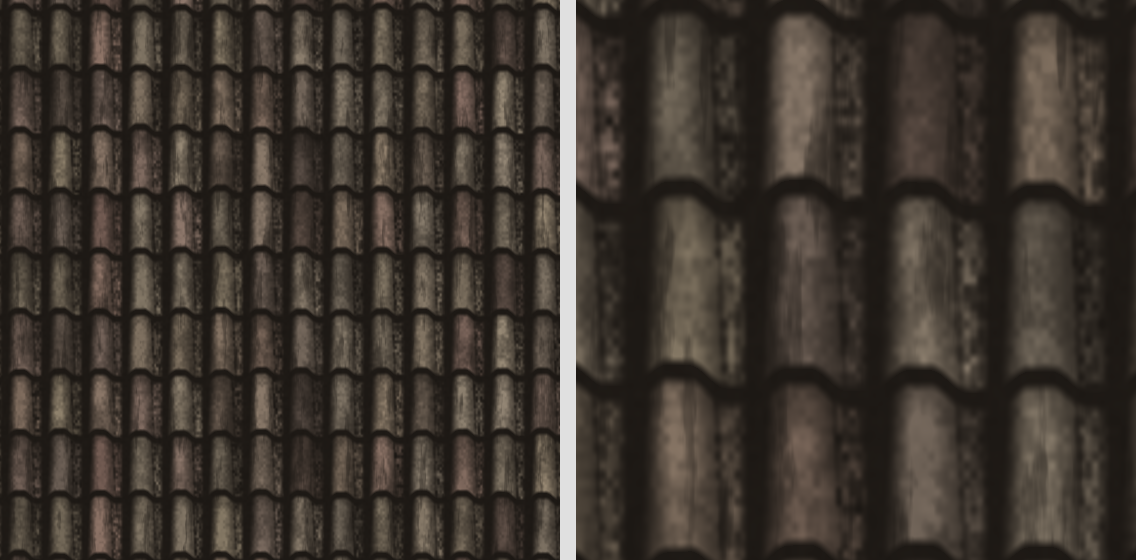
Left, the full canvas; right, a detail of the centre.
Write a Shadertoy shader that draws this texture.

```glsl
// Weathered clay roof: overlapping rows of barrel tiles with speckled pans between them.

const vec2 TILE_COUNT = vec2(13.92, 9.2);
const float ROW_CYCLE = 4.0;
const vec3 SHADOW = vec3(0.115, 0.098, 0.082);
const vec3 OLIVE_CLAY = vec3(0.47, 0.425, 0.355);
const vec3 RED_CLAY = vec3(0.43, 0.345, 0.31);
const vec3 GREY_CLAY = vec3(0.42, 0.385, 0.35);

float hash(vec2 p) {
    vec3 h = fract(vec3(p.xyx) * 0.1031);
    h += dot(h, h.yzx + 33.33);
    return fract((h.x + h.y) * h.z);
}

float noise(vec2 p) {
    vec2 cell = floor(p);
    vec2 w = fract(p);
    w = w * w * (3.0 - 2.0 * w);
    float low = mix(hash(cell), hash(cell + vec2(1, 0)), w.x);
    float high = mix(hash(cell + vec2(0, 1)), hash(cell + vec2(1, 1)), w.x);
    return mix(low, high, w.y);
}

float fbm(vec2 p) {
    float sum = 0.0;
    float weight = 0.5;
    for (int i = 0; i < 4; i++) {
        sum += weight * noise(p);
        p = p * 2.03 + 17.1;
        weight *= 0.5;
    }
    return sum / 0.9375;
}

// Height of the curved lower lip across one tile.
float lipArch(float x) {
    return 0.12 * smoothstep(0.0, 0.32, x) * (1.0 - smoothstep(0.5, 0.8, x));
}

// Clay tint and brightness of one tile.
vec3 clayColor(vec2 id) {
    vec3 clay = mix(OLIVE_CLAY, RED_CLAY, smoothstep(0.35, 0.95, hash(id + 3.7)));
    clay = mix(clay, GREY_CLAY, 0.6 * hash(id + 19.3));
    return clay * mix(0.84, 1.12, hash(id + 41.9));
}

// Light over the barrel, its left gutter and the flat pan on its right.
float tileLight(vec2 q, vec2 id, float grain) {
    float center = 0.42 + 0.05 * (hash(id + 7.1) - 0.5);
    float halfWidth = mix(0.32, 0.26, q.y) + 0.03 * (hash(id + 11.3) - 0.5);
    float t = (q.x - center) / halfWidth;
    float barrel = smoothstep(-1.1, -0.2, t) * (1.0 - 0.5 * smoothstep(0.1, 1.0, t));
    barrel += 0.13 * exp(-10.0 * t * t) * hash(id + 29.0);
    float pan = mix(0.3, 0.65, hash(id + 53.0)) + 0.9 * (grain - 0.5);
    pan *= 1.0 - 0.3 * q.y;
    pan *= 1.0 - smoothstep(0.86, 1.0, q.x);
    float creaseOffset = (t - 1.08) / 0.12;
    float crease = exp(-creaseOffset * creaseOffset);
    float light = mix(barrel, pan, smoothstep(0.9, 1.12, t));
    return light * (1.0 - 0.45 * crease);
}

// Dark seam under each lip with a soft shadow on the row below.
float seamLight(float y) {
    float lip = smoothstep(-0.01, 0.06, y);
    float seam = 1.0 - smoothstep(0.87, 0.95, y);
    float softShadow = 1.0 - 0.3 * smoothstep(0.65, 0.92, y);
    return lip * seam * softShadow;
}

void mainImage(out vec4 fragColor, in vec2 fragCoord) {
    vec2 uv = fragCoord / iResolution.xy;

    // Tile grid with slightly uneven courses
    vec2 grid = uv * TILE_COUNT - vec2(0.08, 0.0);
    float column = floor(grid.x);
    float x = fract(grid.x);
    grid.y += 0.07 * (noise(vec2(grid.x * 0.6, floor(grid.y + 0.5) * 5.3)) - 0.5);
    float course = grid.y - lipArch(x);
    float row = floor(course);
    vec2 q = vec2(x, course - row);
    vec2 id = vec2(column + 2.0, mod(row + ROW_CYCLE, ROW_CYCLE));

    // Surface grain, broad stains and vertical runoff
    float grain = noise(uv * vec2(235.0, 190.0)) * 0.6 + noise(uv * 118.0 + 9.0) * 0.4;
    float stain = fbm(uv * vec2(24.0, 16.0) + 5.0);
    float runoff = fbm(uv * vec2(95.0, 14.0) + 31.0);

    float light = tileLight(q, id, grain);
    light *= mix(0.72, 1.12, smoothstep(0.25, 0.65, stain));
    light *= 1.0 - 0.4 * smoothstep(0.55, 0.78, runoff);
    light *= 0.82 + 0.36 * grain;

    // Occasional soot-darkened tiles
    light *= 1.0 - 0.35 * smoothstep(0.88, 0.96, hash(id + 67.0));
    light *= seamLight(q.y);

    vec3 color = mix(SHADOW, clayColor(id), clamp(light, 0.0, 1.15));
    color *= 0.93 + 0.14 * grain;
    fragColor = vec4(color, 1.0);
}
```
